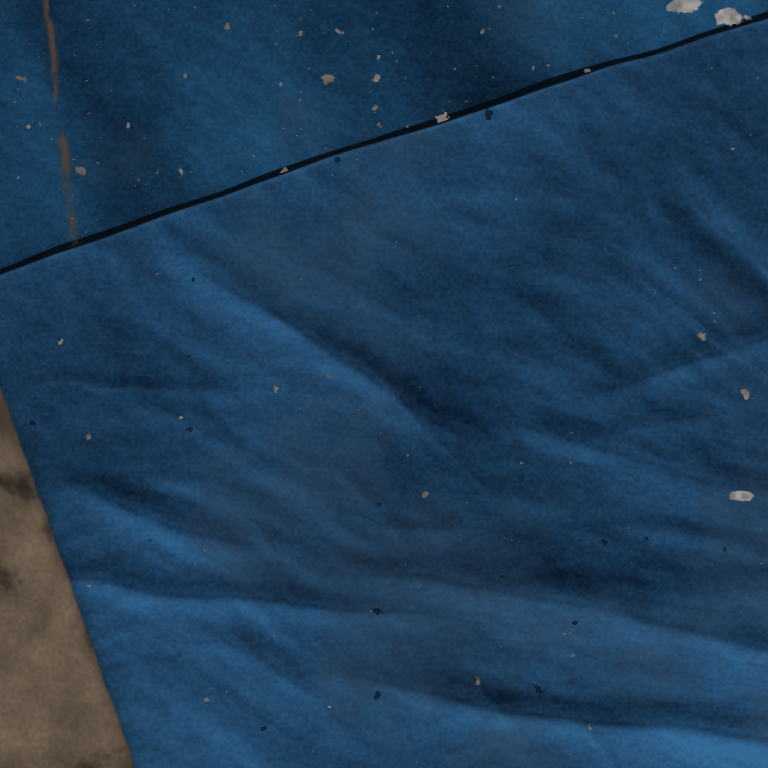
Reproduce this texture procedurally as a Shadertoy shader.

```glsl
float hash(vec2 p) {
    vec3 q = fract(p.xyx * vec3(0.1031, 0.1030, 0.0973));
    q += dot(q, q.yzx + 33.33);
    return fract((q.x + q.y) * q.z);
}

float noise(vec2 p) {
    vec2 i = floor(p), f = fract(p);
    f = f * f * (3.0 - 2.0 * f);
    return mix(mix(hash(i), hash(i + vec2(1, 0)), f.x),
               mix(hash(i + vec2(0, 1)), hash(i + vec2(1, 1)), f.x), f.y);
}

float fbm(vec2 p) {
    float sum = 0.0, amp = 0.52;
    for (int i = 0; i < 5; i++) {
        sum += amp * noise(p);
        p = mat2(0.8, 0.6, -0.6, 0.8) * p * 2.03 + 17.3;
        amp *= 0.5;
    }
    return sum;
}

vec2 rotate(vec2 p, float a) {
    return vec2(cos(a) * p.x + sin(a) * p.y, cos(a) * p.y - sin(a) * p.x);
}

// Tapered fold from a to b: dark on its left side, lit on its right
float crease(vec2 p, vec2 a, vec2 b, float bend, float width) {
    float len = length(b - a);
    vec2 dir = (b - a) / len, q = p - a;
    float t = dot(q, dir) / len;
    float d = dot(q, vec2(-dir.y, dir.x)) - bend * sin(3.14159 * clamp(t, 0.0, 1.0));
    float k = d / width, line = d / (0.12 * width + 0.0015);
    float taper = smoothstep(0.0, 0.3, t) * (1.0 - smoothstep(0.65, 1.0, t));
    return -taper * (k * exp(-k * k) + 0.3 * exp(-line * line));
}

// Soft rumples, flatter in direction towards the bottom
float rumple(vec2 p) {
    vec2 q = rotate(p, mix(-0.22, -0.65, smoothstep(0.15, 0.6, p.y)));
    q += 0.12 * vec2(noise(p * 4.0), noise(p * 4.0 + 9.0));
    return 1.0 - abs(2.0 * fbm(q * vec2(2.5, 7.0) + 3.0) - 1.0);
}

// Irregular paint chips scattered in jittered cells
float chips(vec2 p, float cells, float chance) {
    vec2 q = p * cells, id = floor(q);
    vec2 centre = 0.3 + 0.4 * vec2(hash(id + 5.1), hash(id + 47.7));
    float radius = mix(0.04, 0.15, pow(hash(id + 81.3), 2.0));
    vec2 offset = rotate(fract(q) - centre, 6.28 * hash(id + 23.0)) * vec2(1.0, 1.5);
    float d = length(offset) - radius * (0.4 + 1.2 * noise(q * 14.0));
    return step(hash(id + 12.9), chance) * (1.0 - smoothstep(-0.02, 0.03, d));
}

float flake(vec2 p, vec2 centre, float radius) {
    float d = length((p - centre) * vec2(0.75, 1.4)) / radius;
    return 1.0 - smoothstep(0.75, 1.0, d + 1.1 * (fbm(p * 85.0) - 0.4));
}

float clothShade(vec2 p) {
    float shade = 0.53 + 1.1 * (fbm(p * 3.2 + 4.0) - 0.5);
    shade += 1.1 * (rumple(p) - rumple(p + vec2(0.006, 0.014)));
    shade += 0.22 * (1.0 - smoothstep(0.0, 0.35, p.y));
    shade -= 0.4 * exp(-dot(p - vec2(0.07, 0.48), p - vec2(0.07, 0.48)) * 40.0);
    shade -= 0.2 * exp(-dot(p - vec2(0.62, 0.58), p - vec2(0.62, 0.58)) * 50.0);

    // Long folds
    vec2 q = p + 0.022 * (vec2(noise(p * 9.0), noise(p * 9.0 + 31.0)) - 0.5);
    shade += 0.9 * crease(q, vec2(0.06, 0.39), vec2(0.40, 0.27), -0.01, 0.025);
    shade += 1.0 * crease(q, vec2(0.30, 0.27), vec2(1.20, 0.10), 0.025, 0.030);
    shade += 1.2 * crease(q, vec2(0.30, 0.135), vec2(1.30, 0.01), -0.01, 0.026);
    shade += 1.0 * crease(q, vec2(-0.1, 0.25), vec2(0.65, 0.18), 0.012, 0.022);
    shade += 0.9 * crease(q, vec2(0.18, 0.70), vec2(0.68, 0.40), -0.01, 0.028);
    shade -= 0.9 * crease(q, vec2(0.85, 0.79), vec2(1.15, 0.45), 0.01, 0.022);
    shade += 0.6 * crease(q, vec2(0.73, 0.47), vec2(1.10, 0.61), 0.0, 0.020);
    shade += 0.6 * crease(q, vec2(0.60, 0.46), vec2(1.10, 0.29), 0.02, 0.025);

    // Short scattered wrinkles
    for (int i = 0; i < 26; i++) {
        vec2 seed = vec2(float(i) * 3.7, 8.0);
        vec2 start = vec2(hash(seed), hash(seed + 2.3)) * vec2(1.1, 0.85) - 0.1;
        float angle = mix(-1.0, 0.3, hash(seed + 6.1));
        vec2 end = start + mix(0.12, 0.32, hash(seed + 9.4)) * vec2(cos(angle), sin(angle));
        shade += 0.32 * crease(q, start, end, 0.012, mix(0.008, 0.022, hash(seed + 4.4)));
    }
    return shade;
}

void mainImage(out vec4 fragColor, in vec2 fragCoord) {
    vec2 p = fragCoord / iResolution.xy;
    float seam = p.y - 0.646 - 0.331 * p.x - 0.03 * p.x * (1.0 - p.x)
               - 0.004 * (noise(p.xx * vec2(14.0, 0.0)) - 0.5);
    float upper = smoothstep(-0.001, 0.001, seam);

    // Two sheets of blue cloth with fine weave
    vec2 leaning = rotate(p, -1.1);
    float upperShade = 0.40 + 1.5 * (fbm(leaning * vec2(2.0, 6.5) + 1.7) - 0.5);
    upperShade -= 0.25 * exp(-max(seam, 0.0) * 45.0);
    float shade = mix(clothShade(p), upperShade, upper);
    shade += 0.32 * (fbm(rotate(p, -0.5) * vec2(30.0, 75.0)) - 0.5);
    shade += 0.26 * (noise(p * 260.0) - 0.5) + 0.12 * (noise(p * vec2(90.0, 330.0)) - 0.5);
    vec3 color = mix(vec3(0.07, 0.16, 0.25), vec3(0.16, 0.33, 0.48), clamp(shade, -0.35, 1.45));
    color *= mix(vec3(1.0), vec3(0.88, 1.0, 0.99), upper);
    float dust = smoothstep(0.52, 0.75, fbm(p * 6.0 + 40.0));
    color = mix(color, vec3(0.21, 0.27, 0.34), 0.3 * dust);

    // Dark gap and pale hem along the seam
    float gap = 0.0012 + 0.0028 * noise(vec2(p.x * 11.0, 3.0));
    color += 0.035 * exp(-pow((seam + 0.005) / 0.003, 2.0));
    color = mix(color, vec3(0.02, 0.04, 0.06), 0.9 * (1.0 - smoothstep(gap, gap + 0.003, abs(seam - 0.002))));

    // Rust streak, chips and flakes
    float streak = exp(-pow((p.x - 0.095 + 0.10 * (p.y - 0.7) + 0.008 * noise(p * 20.0)) / 0.006, 2.0));
    color = mix(color, vec3(0.31, 0.24, 0.21), upper * streak * smoothstep(0.42, 0.7, fbm(p * vec2(70.0, 25.0))));
    float specks = chips(p, 15.0, mix(0.03, 0.24, upper));
    specks = max(specks, 0.9 * chips(p + 0.37, 32.0, mix(0.025, 0.16, upper)));
    specks = max(specks, 0.6 * chips(p + 0.71, 65.0, mix(0.02, 0.13, upper)));
    color = mix(color, vec3(0.43, 0.39, 0.36) * (0.75 + 0.5 * noise(p * 110.0)), specks);
    float pits = chips(p + 0.53, 20.0, 0.05);
    color = mix(color, vec3(0.04, 0.08, 0.13), 0.7 * pits * (1.0 - upper));
    float paint = max(flake(p, vec2(0.89, 0.993), 0.021), flake(p, vec2(0.95, 0.977), 0.019));
    paint = max(paint, flake(p, vec2(0.965, 0.355), 0.012));
    color = mix(color, vec3(0.56, 0.55, 0.54) * (0.8 + 0.35 * noise(p * 130.0)), paint);

    // Brown stone slab in the corner
    float slab = (0.499 - p.y) * 0.355 - p.x + 0.006 * (fbm(p * 45.0) - 0.5);
    color *= 1.0 - 0.25 * exp(-max(-slab, 0.0) * 90.0);
    vec3 stone = vec3(0.38, 0.33, 0.275) * (0.72 + 0.55 * fbm(p * 22.0));
    stone *= 1.0 - 0.45 * smoothstep(0.56, 0.75, fbm(p * 16.0 + 7.0));
    stone *= 0.94 + 0.12 * noise(p * 230.0);
    stone *= 1.0 - 0.3 * smoothstep(0.36, 0.5, p.y);
    stone = mix(stone, vec3(0.25, 0.20, 0.16), 0.6 * exp(-max(slab, 0.0) * 160.0));
    color = mix(color, stone, smoothstep(-0.0015, 0.0025, slab));

    fragColor = vec4(color, 1.0);
}
```
